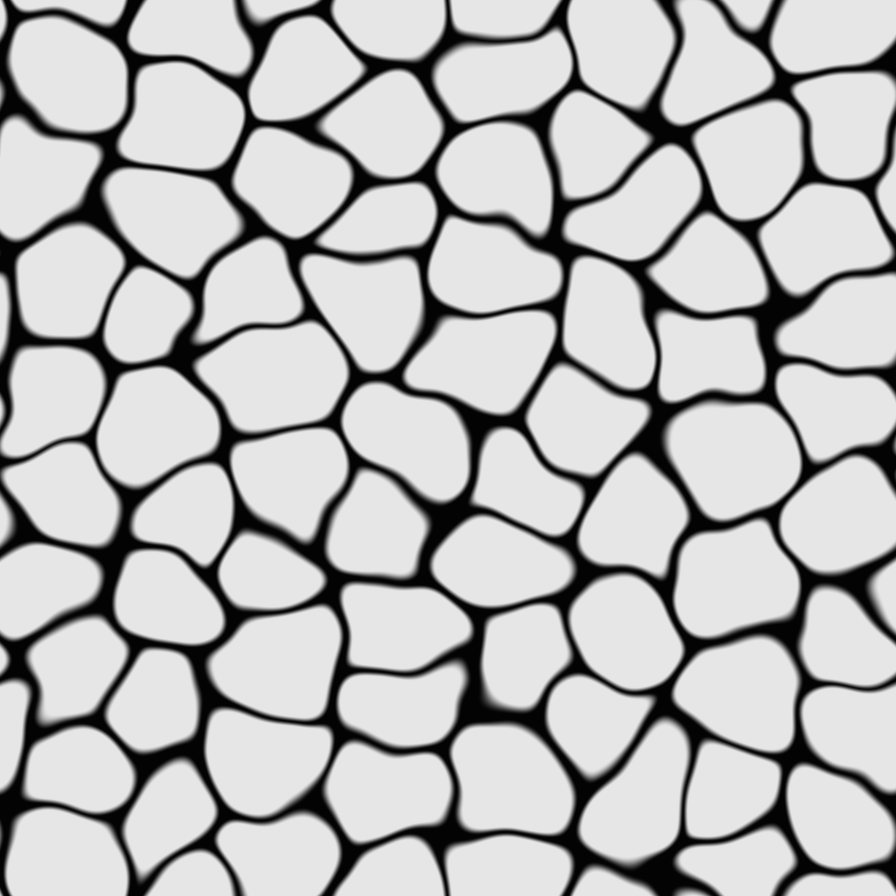
Reproduce this pattern procedurally as a three.js fragment shader.

```glsl
// Tiling wall of pale rounded cells parted by soft black joints.
varying vec2 vUv;

const vec3 CELL_COLOR = vec3(0.902);
const vec3 JOINT_COLOR = vec3(0.012);
const vec2 GRID = vec2(8.0, 9.0);     // cells across and up
const float JITTER = 0.64;            // scatter of centres, in cells
const float STAGGER = 0.5;            // lift of every other column, in cells
const float ROUNDING = 118.0;         // lower is rounder corners
const float JOINT_SOFTNESS = 0.0081;  // canvas units from black to full cell colour
const float WIDTH_VARIATION = 0.002;  // canvas units
const float WIDTH_PERIOD = 7.0;       // noise repeats across the canvas
const float WARP_PERIOD = 12.0;
const float WARP_AMOUNT = 0.029;      // canvas units

vec2 hash2(vec2 p, float seed) {
  vec3 q = fract(vec3(p.xyx + seed) * vec3(0.1031, 0.1030, 0.0973));
  q += dot(q, q.yzx + 33.33);
  return fract((q.xx + q.yz) * q.zy);
}

// Gradient at a lattice point, dotted with the offset from it
float corner(vec2 lattice, vec2 offset, float period, float seed) {
  float angle = 6.28319 * hash2(mod(lattice, period), seed).x;
  return dot(vec2(cos(angle), sin(angle)), offset);
}

// Gradient noise that wraps after one canvas
float noise(vec2 uv, float period, float seed) {
  vec2 p = uv * period;
  vec2 i = floor(p);
  vec2 f = p - i;
  vec2 u = f * f * f * (f * (f * 6.0 - 15.0) + 10.0);
  vec2 e = vec2(1.0, 0.0);
  float low = mix(corner(i, f, period, seed),
                  corner(i + e.xy, f - e.xy, period, seed), u.x);
  float high = mix(corner(i + e.yx, f - e.yx, period, seed),
                   corner(i + e.xx, f - e.xx, period, seed), u.x);
  return mix(low, high, u.y);
}

// Cell centre in canvas units
vec2 cellCentre(vec2 cell) {
  vec2 wrapped = mod(cell, GRID);
  vec2 shift = JITTER * (hash2(wrapped, 17.0) - 0.5);
  shift.y += STAGGER * (mod(wrapped.x, 2.0) - 0.5);
  return (cell + 0.5 + shift) / GRID;
}

// Distance to the cell border, blended so that corners come out round
float borderDistance(vec2 p) {
  vec2 home = floor(p * GRID);
  vec2 nearestCell = home;
  vec2 nearest = vec2(0.0);
  float best = 1e3;
  for (int y = -2; y <= 2; y++) {
    for (int x = -2; x <= 2; x++) {
      vec2 cell = home + vec2(float(x), float(y));
      vec2 toCentre = cellCentre(cell) - p;
      float d = dot(toCentre, toCentre);
      if (d < best) {
        best = d;
        nearest = toCentre;
        nearestCell = cell;
      }
    }
  }

  float sum = 0.0;
  for (int y = -2; y <= 2; y++) {
    for (int x = -2; x <= 2; x++) {
      if (x == 0 && y == 0) continue;
      vec2 other = cellCentre(nearestCell + vec2(float(x), float(y))) - p;
      float d = dot(0.5 * (nearest + other), normalize(other - nearest));
      sum += exp(-ROUNDING * d);
    }
  }
  return -log(sum) / ROUNDING;
}

void main() {
  // Bend the borders into uneven, partly hollow outlines
  vec2 warp = vec2(noise(vUv, WARP_PERIOD, 41.0), noise(vUv, WARP_PERIOD, 83.0));
  float d = borderDistance(vUv + WARP_AMOUNT * warp);

  // Let the joints swell and thin
  d += WIDTH_VARIATION * noise(vUv, WIDTH_PERIOD, 127.0);

  float cellMask = smoothstep(0.0, JOINT_SOFTNESS, d);
  gl_FragColor = vec4(mix(JOINT_COLOR, CELL_COLOR, cellMask), 1.0);
}
```
